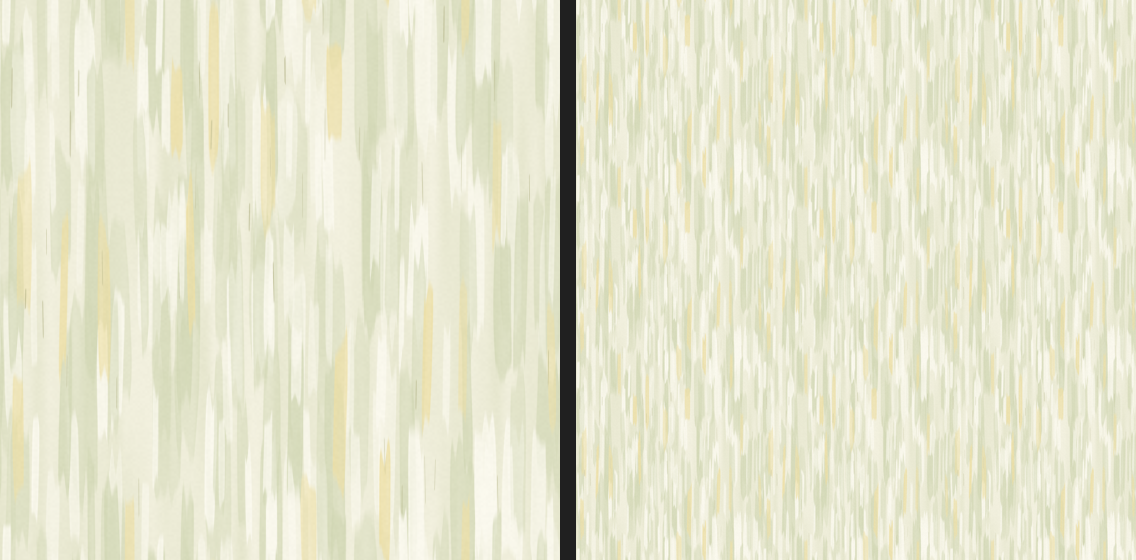
Left, the tile; right, the same tile 3 across and 3 down.
A WebGL 2 fragment shader for this texture:

```glsl
#version 300 es
precision highp float;

uniform vec2 u_resolution;
out vec4 outColor;

// Palette
const vec3 CREAM  = vec3(0.942, 0.932, 0.855);
const vec3 WHITE  = vec3(0.980, 0.973, 0.930);
const vec3 SAGE   = vec3(0.820, 0.842, 0.705);
const vec3 YELLOW = vec3(0.930, 0.875, 0.650);
const vec3 OLIVE  = vec3(0.680, 0.680, 0.500);

// Brush behaviour
const float EDGE_SOFTNESS = 0.0022;
const float EDGE_WOBBLE   = 0.22;
const float END_RAGGED    = 0.45;
const float END_FADE      = 0.16;
const float MAX_TILT      = 0.025;
const float RIM_STRENGTH  = 0.22;
const float GRAIN         = 0.014;

// Noise frequencies, whole numbers so that everything wraps
const vec2 BRISTLE_FREQ = vec2(150.0, 5.0);
const vec2 BLOTCH_FREQ  = vec2(36.0, 9.0);
const vec2 WASH_FREQ    = vec2(44.0, 3.0);
const vec2 GRAIN_FREQ   = vec2(230.0);

float hash(vec2 p) {
    return fract(sin(dot(p, vec2(127.1, 311.7))) * 43758.5453);
}

// Value noise repeating after a whole period
float noise(vec2 p, vec2 period) {
    vec2 i = floor(p), f = fract(p);
    f = f * f * (3.0 - 2.0 * f);
    vec2 a = mod(i, period), b = mod(i + 1.0, period);
    return mix(mix(hash(a), hash(vec2(b.x, a.y)), f.x),
               mix(hash(vec2(a.x, b.y)), hash(b), f.x), f.y);
}

// Coverage of one vertical brush stroke; d is the offset from its centre
float stroke(vec2 d, vec2 halfSize, vec2 uv, float seed) {
    vec2 shift = floor(vec2(seed * 97.0, seed * 53.0));
    float bristle = noise(uv * BRISTLE_FREQ + shift, BRISTLE_FREQ);
    float blotch = noise(uv * BLOTCH_FREQ + shift, BLOTCH_FREQ);

    // Tapered, wavering sides
    float along = abs(d.y) / halfSize.y;
    float width = halfSize.x * (1.0 - 0.4 * along * along * along);
    width *= 1.0 + EDGE_WOBBLE * (blotch - 0.5);
    float soft = max(EDGE_SOFTNESS, 1.0 / u_resolution.x);
    float inside = width - abs(d.x);
    float side = smoothstep(-0.5 * soft, soft, inside);

    // Dry, streaky ends
    float reach = 1.0 - END_RAGGED * bristle;
    float end = 1.0 - smoothstep(reach - END_FADE, reach, along);

    // Uneven paint load with pigment gathered at the rim
    float rim = 1.0 - smoothstep(0.0, 2.5 * soft, inside);
    float load = 0.60 + 0.28 * bristle + 0.26 * blotch + RIM_STRENGTH * rim;
    return side * end * min(load, 1.0);
}

// One layer of scattered strokes on a wrapped, column-staggered grid
vec3 paint(vec3 base, vec2 uv, vec2 grid, vec2 maxHalf, vec3 pigment,
           float density, float opacity, float layer) {
    float column = floor(uv.x * grid.x);
    for (int i = -1; i <= 1; i++) {
        float cx = column + float(i);
        float wrappedX = mod(cx, grid.x);
        float stagger = hash(vec2(wrappedX, layer));
        float row = floor(uv.y * grid.y + stagger);
        for (int j = -1; j <= 1; j++) {
            float cy = row + float(j);
            vec2 id = vec2(wrappedX, mod(cy, grid.y)) + layer * 17.0;
            if (hash(id) > density) continue;
            vec2 jitter = vec2(hash(id + 3.1), hash(id + 5.7));
            vec2 centre = vec2(cx, cy - stagger) + 0.2 + 0.6 * jitter;
            vec2 d = uv - centre / grid;
            d.x += d.y * MAX_TILT * (2.0 * hash(id + 7.3) - 1.0);
            vec2 scale = mix(vec2(0.45, 0.6), vec2(1.0),
                             vec2(hash(id + 9.2), hash(id + 11.9)));
            float strength = opacity * mix(0.5, 1.0, hash(id + 13.4));
            float cover = stroke(d, maxHalf * scale, uv, hash(id + 15.8));
            base = mix(base, pigment, cover * strength);
        }
    }
    return base;
}

void main() {
    vec2 uv = gl_FragCoord.xy / u_resolution;

    // Streaked ground wash
    float wash = noise(uv * WASH_FREQ, WASH_FREQ);
    vec3 color = mix(CREAM, mix(SAGE, WHITE, wash), 0.35);

    // Broad strokes first, then narrower ones
    color = paint(color, uv, vec2(16, 3), vec2(0.028, 0.25), SAGE, 0.85, 0.75, 1.0);
    color = paint(color, uv, vec2(18, 3), vec2(0.022, 0.23), WHITE, 0.62, 1.0, 2.0);
    color = paint(color, uv, vec2(22, 3), vec2(0.017, 0.23), SAGE, 0.60, 0.80, 3.0);
    color = paint(color, uv, vec2(26, 4), vec2(0.011, 0.15), WHITE, 0.52, 1.0, 4.0);
    color = paint(color, uv, vec2(14, 3), vec2(0.015, 0.19), YELLOW, 0.46, 1.0, 5.0);

    // Fine dark hairs
    color = paint(color, uv, vec2(30, 5), vec2(0.0018, 0.055), OLIVE, 0.22, 0.7, 6.0);

    // Paper grain
    color += GRAIN * (noise(uv * GRAIN_FREQ, GRAIN_FREQ) - 0.5);
    outColor = vec4(color, 1.0);
}
```
